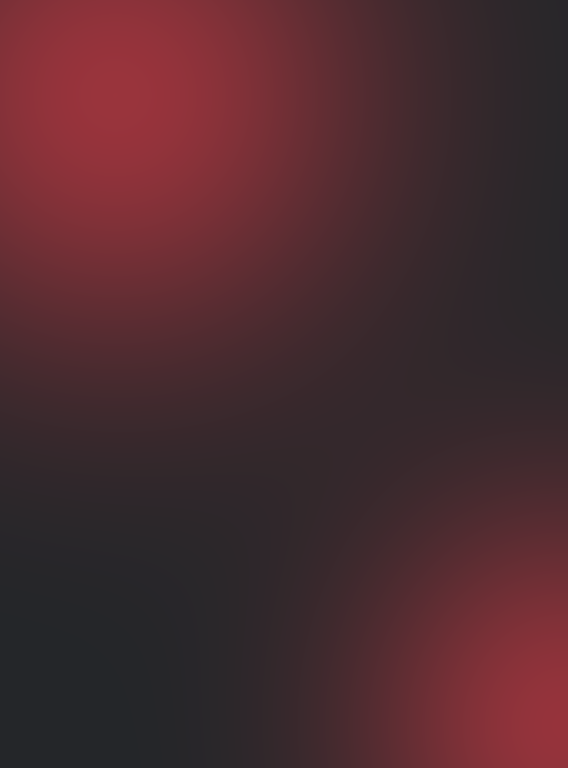
Reproduce this background procedurally as a Shadertoy shader.

```glsl
// Two soft crimson glows on a charcoal ground: one at the upper left,
// one leaving the lower right corner. Each is a Gaussian falloff, and
// the two are screened together before tinting the ground.

const vec3 CHARCOAL = vec3(0.143, 0.149, 0.161);
const vec3 CRIMSON = vec3(0.602, 0.203, 0.235);

// Elliptical Gaussian: 1 at the center, fading over the given spread.
float glow(vec2 p, vec2 center, vec2 spread) {
    vec2 d = (p - center) / spread;
    return exp(-dot(d, d));
}

// Joins two light amounts without exceeding 1.
float screenBlend(float a, float b) {
    return 1.0 - (1.0 - a) * (1.0 - b);
}

// Trims the faint tail so the far corners settle to the ground colour.
float trimTail(float light, float cutoff) {
    return max(light - cutoff, 0.0) / (1.0 - cutoff);
}

void mainImage(out vec4 fragColor, in vec2 fragCoord) {
    // Canvas height is one unit; the lower glow follows the right edge.
    vec2 p = fragCoord / iResolution.y;
    float width = iResolution.x / iResolution.y;

    // Light from both glows
    float upper = glow(p, vec2(0.203 * width, 0.876), vec2(0.343));
    float lower = 0.97 * glow(p, vec2(0.995 * width, 0.055), vec2(0.275, 0.300));
    float light = trimTail(screenBlend(upper, lower), 0.018);

    fragColor = vec4(mix(CHARCOAL, CRIMSON, light), 1.0);
}
```
